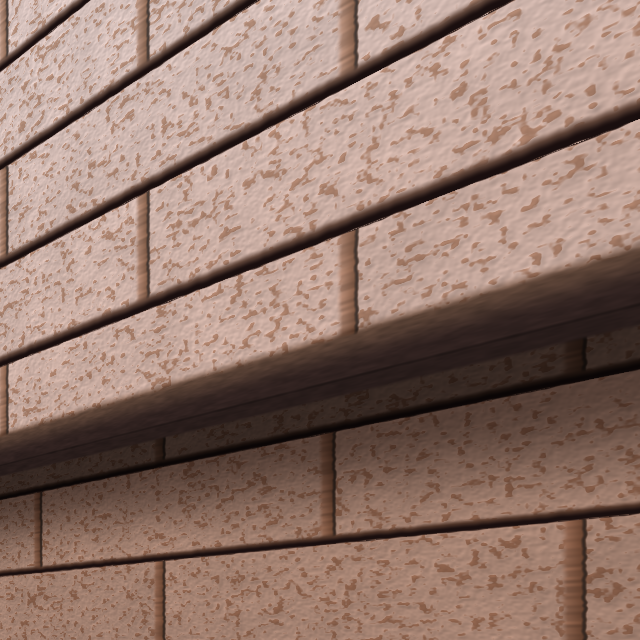
Give the GLSL for this texture, as a Shadertoy shader.

```glsl
// A pitted clay brick wall in steep perspective, its ledge shading a recessed wall below.
#define VANISH vec2(-1.133, -0.013)      // where the courses converge
#define UPPER_BRICK vec2(0.282, 0.1355)  // length and height in wall space
#define LOWER_BRICK vec2(0.231, 0.1057)
#define UPPER_ORIGIN vec2(-0.732, 0.388) // one joint corner of each wall
#define LOWER_ORIGIN vec2(-0.6035, 0.0988)
#define LEDGE_TOP 0.293
#define LEDGE_BACK 0.237
#define GRAIN vec2(65.0, 27.0)           // pits per brick
#define UPPER_CLAY vec3(0.775, 0.660, 0.615)
#define LOWER_CLAY vec3(0.650, 0.515, 0.450)
#define GAP_COLOR vec3(0.100, 0.055, 0.055)
#define SOFTNESS 1.3                     // edge smoothing

float hash(vec2 p) {
    vec3 q = fract(vec3(p.xyx) * 0.1031);
    q += dot(q, q.yzx + 33.33);
    return fract((q.x + q.y) * q.z);
}

float noise(vec2 p) {
    vec2 i = floor(p), f = fract(p);
    f = f * f * (3.0 - 2.0 * f);
    return mix(mix(hash(i), hash(i + vec2(1, 0)), f.x),
               mix(hash(i + vec2(0, 1)), hash(i + vec2(1, 1)), f.x), f.y);
}

float grainHeight(vec2 p) {
    return 0.65 * noise(p) + 0.35 * noise(p * 2.1 + 17.0);
}

// Clay face: shallow brown pits with a lit lower rim.
vec3 claySurface(vec2 p, vec3 clay) {
    float height = grainHeight(p);
    float relief = height - grainHeight(p + vec2(-0.25, 0.55));
    float pit = smoothstep(0.57, 0.76, height);
    vec3 color = clay * (1.0 + 0.22 * relief);
    color *= mix(vec3(1), vec3(0.80, 0.70, 0.62), pit);
    return color * (0.97 + 0.06 * noise(p * 0.17));
}

// Running bond: q is the wall position, edge the smoothing width along each axis.
vec3 brickWall(vec2 q, vec2 brick, vec2 origin, vec3 clay, float bedShare, vec2 edge) {
    vec2 p = q - origin;
    float row = floor(p.y / brick.y);
    p.x -= mod(row, 2.0) * 0.5 * brick.x;
    float column = floor(p.x / brick.x);
    vec2 d = mod(p + 0.5 * brick, brick) - 0.5 * brick; // offset from nearest joint
    vec2 grain = q / brick * GRAIN;
    vec3 color = claySurface(grain + 200.0, clay);
    color *= 0.98 + 0.04 * hash(vec2(row, column) + 40.0);

    // Upright joint: streaked brown reveal ending in a ragged dark crack.
    float width = 0.038 * brick.x;
    float x = d.x + 0.10 * width * (noise(grain.yy * 0.9 + row * 7.0) - 0.5);
    float depth = clamp(1.0 + x / width, 0.0, 1.0);
    float streak = noise(vec2(grain.x * 0.15, grain.y * 1.6) + 90.0);
    vec3 reveal = clay * mix(vec3(0.88, 0.79, 0.72), vec3(0.58, 0.46, 0.36), depth);
    reveal *= 0.86 + 0.28 * streak;
    float inJoint = smoothstep(-1.15, -0.75, x / width) * (1.0 - smoothstep(-edge.x, edge.x, x));
    color = mix(color, reveal, inJoint);
    float crack = 1.0 - smoothstep(0.0, 0.10 * width + edge.x, abs(x + 0.08 * width));
    color = mix(color, clay * 0.28, 0.85 * crack);

    // Level joint: crisp at the lower brick, a soft brown underside above.
    float bed = bedShare * brick.y;
    float y = d.y + 0.10 * bed * (noise(grain.xx * 0.6 + row * 5.0) - 0.5);
    float above = smoothstep(-edge.y, edge.y, y);
    color = mix(color, clay * vec3(0.48, 0.40, 0.35), above * (1.0 - smoothstep(0.65 * bed, 1.15 * bed, y)));
    color = mix(color, GAP_COLOR, above * (1.0 - smoothstep(0.25 * bed, 0.80 * bed, y)));
    float rim = smoothstep(-0.35 * bed, 0.0, y) * (1.0 - above);
    return color * (1.0 + 0.05 * rim);
}

// Shaded underside of the ledge, grained along its length.
vec3 ledgeUnderside(vec2 q) {
    float grain = grainHeight(q * vec2(130.0, 330.0) + 300.0);
    vec3 color = mix(vec3(0.185, 0.130, 0.122), vec3(0.36, 0.265, 0.215),
                     smoothstep(0.262, LEDGE_TOP, q.y));
    color *= mix(0.84, 1.0, smoothstep(0.249, 0.253, q.y));
    float seam = 1.0 - smoothstep(0.0, 0.0022, abs(q.y - 0.252));
    return color * (0.86 + 0.28 * grain) * (1.0 - 0.28 * seam);
}

void mainImage(out vec4 fragColor, in vec2 fragCoord) {
    vec2 uv = fragCoord / iResolution.xy;

    // Unproject to wall space: x runs along the courses, y is height.
    vec2 ray = uv - VANISH;
    vec2 q = vec2(-1.0, ray.y) / ray.x;
    vec2 edge = SOFTNESS / (iResolution.y * vec2(ray.x * ray.x, ray.x));

    // Upper wall, paler and cooler toward the upper left.
    float glow = smoothstep(0.35, 1.15, uv.y - 0.55 * uv.x + 0.15);
    vec3 upperClay = mix(UPPER_CLAY, vec3(0.835, 0.755, 0.735), glow);
    vec3 upper = brickWall(q, UPPER_BRICK, UPPER_ORIGIN, upperClay, 0.12, edge);
    upper *= mix(vec3(0.66, 0.59, 0.53), vec3(1), smoothstep(LEDGE_TOP - 0.002, LEDGE_TOP + 0.009, q.y));

    // Recessed wall, falling into shadow below the ledge.
    vec3 lower = brickWall(q, LOWER_BRICK, LOWER_ORIGIN, LOWER_CLAY, 0.085, edge);
    float shade = smoothstep(0.10, 0.205, q.y + 0.012 * (uv.x - 0.5));
    lower *= mix(vec3(0.98), vec3(0.50, 0.47, 0.46), shade);
    lower *= mix(1.0, 0.66, smoothstep(0.203, 0.209, q.y));

    // Stack the three bands.
    vec3 color = mix(lower, ledgeUnderside(q), smoothstep(LEDGE_BACK - 0.002, LEDGE_BACK + 0.002, q.y));
    float lip = LEDGE_TOP + 0.0015 * (noise(q.xx * 110.0 + 60.0) - 0.5);
    color = mix(color, upper, smoothstep(lip - 0.002 - edge.y, lip + 0.001 + edge.y, q.y));
    fragColor = vec4(clamp(color, 0.0, 1.0), 1.0);
}
```
